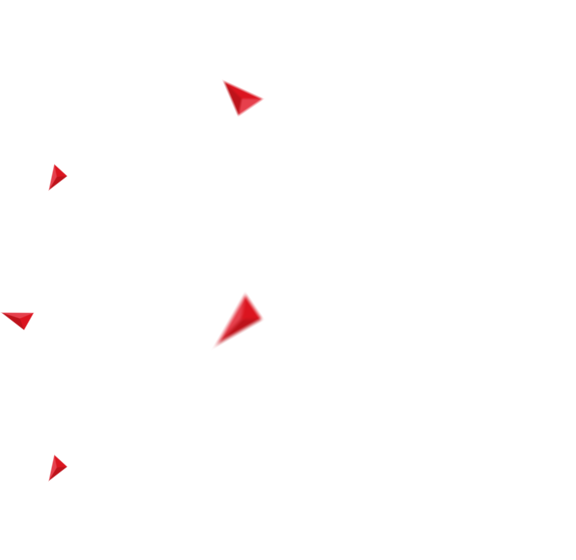
Left, the full canvas; right, a detail of the centre.
Give the GLSL for this background, as a Shadertoy shader.

```glsl
// Soft mask, 1 on the left of the line from a to b
float leftOf(vec2 p, vec2 a, vec2 b, float blur) {
    vec2 d = normalize(b - a);
    return smoothstep(-blur, blur, dot(p - a, vec2(-d.y, d.x)));
}

float triangleMask(vec2 p, vec2 a, vec2 b, vec2 c, float blur) {
    return leftOf(p, a, b, blur) * leftOf(p, b, c, blur) * leftOf(p, c, a, blur);
}

// Faceted shard pointing along +x, with its base centred on the origin
vec4 shard(vec2 p, float len, float halfBase, float blur, float baseLit) {
    vec2 tip = vec2(len, 0.0);
    vec2 corner = halfBase * vec2(0.2, 0.98);
    vec2 ridge = vec2(0.33 * len, 0.0);

    vec3 lightRed = vec3(0.90, 0.25, 0.30);
    vec3 brightRed = vec3(0.86, 0.08, 0.12);
    vec3 darkRed = vec3(0.74, 0.07, 0.10);

    // Two long flanks meet on the ridge, the third facet covers the base
    vec3 litFlank = mix(lightRed, brightRed, baseLit);
    vec3 color = mix(litFlank, darkRed, leftOf(p, ridge, tip, blur));
    float base = leftOf(p, -corner, ridge, blur) * leftOf(p, ridge, corner, blur);
    color = mix(color, mix(brightRed, lightRed, baseLit), base);

    return vec4(color, triangleMask(p, tip, corner, -corner, blur));
}

void mainImage(out vec4 fragColor, in vec2 fragCoord) {
    vec2 uv = fragCoord / iResolution.x;
    float pixel = 1.0 / iResolution.x;
    vec3 color = vec3(1.0);

    // Three small sharp shards on the left, two large blurred ones on the right
    for (int i = 0; i < 5; i++) {
        bool nearby = i > 2;
        float row = float(nearby ? i - 3 : i);
        float odd = mod(row, 2.0);

        vec2 center = nearby
            ? vec2(0.8945 + 0.0105 * row, 1.617 - 0.7135 * row)
            : vec2(0.217 - 0.114 * odd, 1.392 - 0.519 * row - 0.021 * odd);
        float angle = nearby ? mix(2.37, 3.94, odd) : mix(-2.11, 2.83, odd);
        float len = nearby ? mix(0.132, 0.185, odd) : mix(0.083, 0.102, odd);
        float halfBase = nearby ? 0.052 : mix(0.031, 0.035, odd);
        float blur = max(nearby ? mix(0.007, 0.012, odd) : 0.0035, 0.7 * pixel);

        // Rotate into the frame of the shard
        vec2 axis = vec2(cos(angle), sin(angle));
        vec2 q = uv - center;
        vec2 p = vec2(dot(q, axis), dot(q, vec2(-axis.y, axis.x)));

        vec4 layer = shard(p, len, halfBase, blur, nearby ? 1.0 - odd : 0.0);
        color = mix(color, layer.rgb, layer.a);
    }
    fragColor = vec4(color, 1.0);
}
```
